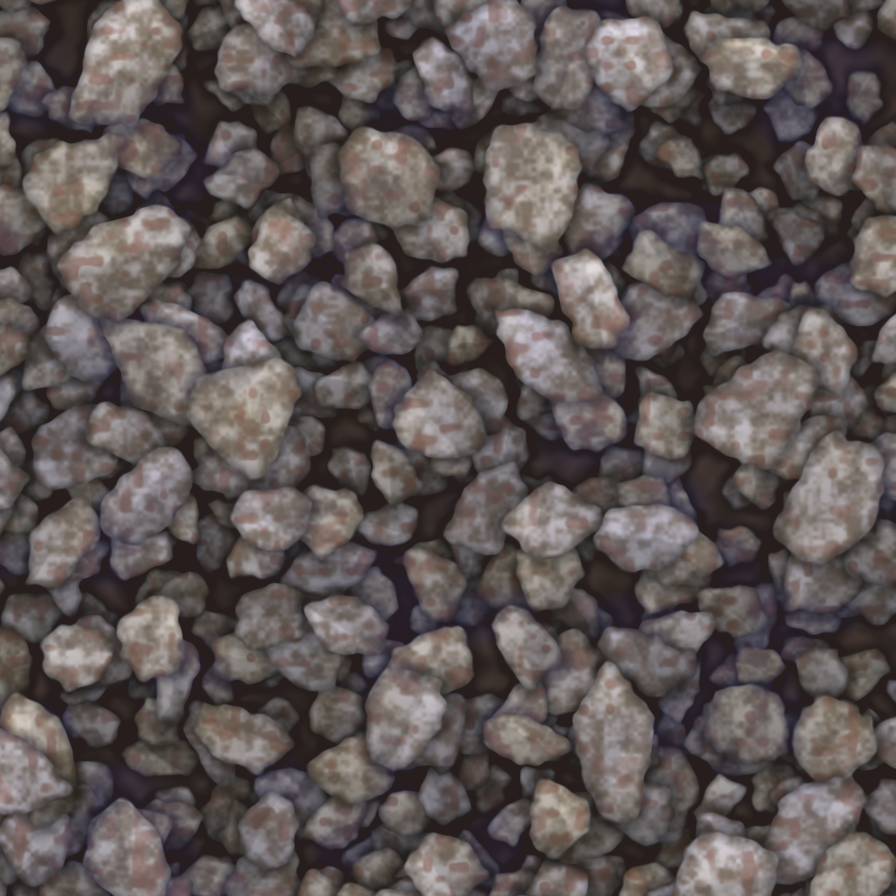
Write a WebGL 1 fragment shader that draws this texture.

```glsl
precision highp float;
// Draws a heap of crushed, mottled grey-brown gravel lit from above.
uniform vec2 u_resolution;

float hash(vec2 p) {
  return fract(sin(dot(p, vec2(127.1, 311.7))) * 43758.5453);
}

float noise(vec2 p) {
  vec2 i = floor(p), f = fract(p);
  f = f * f * (3.0 - 2.0 * f);
  return mix(mix(hash(i), hash(i + vec2(1, 0)), f.x),
             mix(hash(i + vec2(0, 1)), hash(i + vec2(1, 1)), f.x), f.y);
}

// Irregular polygon with softened corners, about one unit in radius
float stoneDistance(vec2 q, vec2 id) {
  float sum = 0.0;
  for (int k = 0; k < 7; k++) {
    float side = float(k);
    float angle = (side + 0.8 * hash(id + side * 1.7)) * 0.8976;
    float reach = 0.7 + 0.4 * hash(id + side * 2.3 + 9.0);
    sum += exp(14.0 * (dot(q, vec2(cos(angle), sin(angle))) - reach));
  }
  return log(sum) / 14.0;
}

// Pale crystals, warm matrix and rusty flecks
vec3 mineral(vec2 p, float stoneTint) {
  float grain = 0.5 * noise(p * 60.0) + 0.3 * noise(p * 115.0) + 0.2 * noise(p * 210.0);
  float rust = smoothstep(0.56, 0.85, noise(p * 72.0 + 31.0));
  vec3 color = mix(vec3(0.47, 0.43, 0.39), vec3(0.73, 0.72, 0.73), smoothstep(0.2, 0.8, grain));
  color = mix(color, vec3(0.50, 0.37, 0.33), 0.6 * rust);
  float cool = 0.6 * stoneTint + 0.4 * noise(p * 22.0 + 7.0);
  return color * mix(vec3(1.03, 1.0, 0.92), vec3(0.97, 0.97, 1.06), cool);
}

void main() {
  vec2 p = gl_FragCoord.xy / u_resolution.y;
  vec2 rough = vec2(noise(p * 75.0), noise(p * 75.0 + 50.0)) - 0.5;
  vec2 pos = p + 0.007 * rough;
  vec3 color = vec3(0.22, 0.18, 0.165) * (0.8 + 0.4 * noise(p * 50.0));

  // Small deep stones first, large exposed ones last
  for (int layer = 0; layer < 5; layer++) {
    float level = float(layer);
    float cells = 14.0 - 1.6 * level;
    vec2 grid = pos * cells + level * 17.3;
    for (int y = -1; y <= 1; y++) {
      for (int x = -1; x <= 1; x++) {
        vec2 cell = floor(grid) + vec2(float(x), float(y));
        vec2 id = cell + level * 41.0;
        if (hash(id + 3.1) > 0.97 - 0.13 * level) continue;

        vec2 center = cell + 0.2 + 0.6 * vec2(hash(id + 5.7), hash(id + 8.3));
        float radius = mix(0.32, 0.54, hash(id + 11.9));
        vec2 offset = (grid - center) / radius;
        if (dot(offset, offset) > 6.0) continue;

        float turn = 6.2832 * hash(id + 14.2);
        float stretch = 1.0 + 0.32 * hash(id + 17.6);
        vec2 q = mat2(cos(turn), sin(turn), -sin(turn), cos(turn)) * offset;
        q *= vec2(1.0 / stretch, stretch);
        float d = stoneDistance(q, id);
        float size = radius / cells;

        // Contact shadow on the stones below
        color *= mix(0.58, 1.0, smoothstep(-0.004, 0.018, d * size));
        float cover = 1.0 - smoothstep(-0.002, 0.002, d * size);
        if (cover <= 0.0) continue;

        // Broad slope, one broken facet and a darker rim
        float slope = dot(offset, vec2(-0.3, 0.95));
        float facet = smoothstep(-0.08, 0.08, q.y + 0.5 * q.x - 0.7 * hash(id + 20.4) + 0.3);
        float light = 0.94 + 0.13 * slope + 0.14 * (facet - 0.5);
        light *= mix(0.68, 1.0, smoothstep(0.02, -0.22, d));
        light *= mix(0.68, 1.0, level / 4.0) * (0.88 + 0.24 * hash(id + 23.8));
        vec3 stone = mineral(p + 3.0 * hash(id + 26.5), hash(id + 29.3)) * light;
        color = mix(color, stone, cover);
      }
    }
  }

  // Lilac cast in the shade
  float shade = 1.0 - smoothstep(0.25, 0.5, color.g);
  color.b += 0.05 * shade * smoothstep(0.5, 0.8, noise(p * 16.0 + 70.0));
  gl_FragColor = vec4(max(color, vec3(0.15, 0.115, 0.11)), 1.0);
}
```
